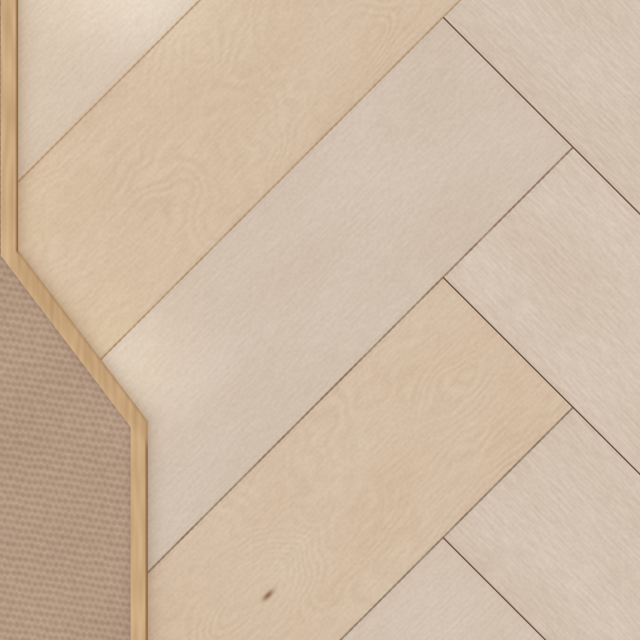
Reproduce this texture procedurally as a Shadertoy shader.

```glsl
// Pale oak herringbone floor with a wood-framed woven mat at the lower left.
#define PITCH 0.4065        // plank spacing along the canvas axes
#define JOINT_WIDTH 0.0036
#define FRAME_WIDTH 0.0270
#define MAT_TOP_X 0.0286    // outer frame edge above the slanted corner
#define MAT_LOW_X 0.2310    // outer frame edge below the slanted corner
#define WEAVE_ROWS 88.0
#define WEAVE_COLUMNS 105.0
#define GRAIN_STRENGTH 0.040
#define FIGURE_STRENGTH 0.014
#define PALE_OAK vec3(0.828, 0.760, 0.692)
#define TAN_OAK vec3(0.826, 0.738, 0.640)
#define FRAME_OAK vec3(0.800, 0.665, 0.505)

const float TAU = 6.2831853;

vec2 hashGradient(vec2 cell) {
    vec3 h = fract(vec3(cell.xyx) * vec3(0.1031, 0.1030, 0.0973));
    h += dot(h, h.yzx + 33.33);
    float angle = TAU * fract((h.x + h.y) * h.z);
    return vec2(cos(angle), sin(angle));
}

float gradientNoise(vec2 p) {
    vec2 i = floor(p), f = p - i;
    vec2 w = f * f * f * (f * (f * 6.0 - 15.0) + 10.0);
    vec2 e = vec2(1.0, 0.0);
    float low = mix(dot(hashGradient(i), f), dot(hashGradient(i + e), f - e), w.x);
    float high = mix(dot(hashGradient(i + e.yx), f - e.yx),
                     dot(hashGradient(i + 1.0), f - 1.0), w.x);
    return mix(low, high, w.y);
}

// Antialiased coverage of a signed distance; px is one pixel in canvas units.
float cover(float dist, float px) {
    return clamp(0.5 - dist / px, 0.0, 1.0);
}

float edgeDistance(float t) {
    return min(fract(t), 1.0 - fract(t));
}

vec3 floorColor(vec2 p, float px) {
    // Diagonal lattice: u counts rising joints, v counts falling joints.
    float u = (p.x - p.y + 0.6875) / PITCH;
    float v = (1.6654 - p.x - p.y) / PITCH;
    float scale = PITCH * inversesqrt(2.0);
    bool rising = v > floor(u) - 1.0;
    float row = rising ? floor(u) : floor(v);
    vec2 grainPos = (rising ? vec2(v, u) : vec2(u, v)) * scale;
    vec2 seed = vec2(row * 7.3, rising ? 3.1 : 19.7);

    // Plank tone: every second rising plank is warmer.
    float tan_ = rising ? 1.0 - mod(row, 2.0) : 0.0;
    vec3 color = mix(PALE_OAK, TAN_OAK, tan_);
    color += 0.012 * gradientNoise(seed + 0.37);

    // Knot and the figure that bends around it.
    vec2 k = p - vec2(0.419, 0.070);
    vec2 knotAxis = vec2(k.x + k.y, k.y - k.x) * 0.7071;
    float bend = exp(-dot(k, k) * 90.0);
    float field = gradientNoise(grainPos * vec2(4.0, 9.0) + seed) + 0.5 * bend
                + 0.16 * gradientNoise(grainPos * vec2(18.0, 30.0) + seed);
    float figure = sin(field * 55.0) * (0.5 + gradientNoise(grainPos * 9.0 + seed));
    float fibre = gradientNoise(grainPos * vec2(32.0, 230.0) + seed * 5.0);
    float speckle = gradientNoise(p * 170.0);
    float cloud = gradientNoise(grainPos * vec2(5.0, 12.0) + seed + 8.0);
    color += figure * FIGURE_STRENGTH * mix(0.2, 1.0, tan_) * vec3(0.8, 1.0, 1.2);
    color += fibre * GRAIN_STRENGTH * (rising ? 0.6 : 1.0);
    color += speckle * 0.022 + cloud * vec3(0.015, 0.022, 0.030);
    float knot = exp(-dot(knotAxis, knotAxis * vec2(9e3, 6e4)));
    color = mix(color, vec3(0.50, 0.34, 0.24), 0.8 * knot);

    // Soft reflected light along the left side.
    vec2 glowTop = (p - vec2(0.19, 1.01)) / vec2(0.13, 0.08);
    vec2 glowMat = (p - vec2(0.20, 0.42)) / vec2(0.11, 0.10);
    color += vec3(0.075, 0.085, 0.085) * exp(-dot(glowTop, glowTop));
    color += vec3(0.055, 0.058, 0.045) * exp(-dot(glowMat, glowMat));
    color += vec3(0.022, 0.010, -0.014) * exp(-p.x * 6.0) * smoothstep(0.3, 0.6, p.y);

    // Joints: broad beaded rising ones, thin dark falling ones.
    float riseDist = scale * (rising ? edgeDistance(u) : u - row - 2.0);
    float fallDist = scale * (rising ? v - row + 1.0 : edgeDistance(v));
    float wear = gradientNoise(vec2(v * 9.0, floor(u + 0.5) * 5.3));
    float bead = 0.85 + 0.15 * sin(v * 170.0);
    vec3 riseColor = mix(vec3(0.71, 0.58, 0.44), vec3(0.56, 0.46, 0.38),
                         smoothstep(0.8, 2.0, u));
    float rise = cover(riseDist - 0.5 * JOINT_WIDTH * bead, px);
    float fall = cover(fallDist - 0.32 * JOINT_WIDTH, px);
    color -= 0.025 * exp(-min(riseDist, fallDist) / 0.004);
    color = mix(color, riseColor, rise * (0.78 + 0.35 * wear));
    return mix(color, vec3(0.40, 0.29, 0.23), fall * 0.88);
}

vec3 weaveColor(vec2 p) {
    float row = (p.y + 0.15 * p.x) * WEAVE_ROWS + 0.25 * gradientNoise(p * 35.0);
    float stitch = p.x * WEAVE_COLUMNS + 0.5 * floor(row);
    float thread = 0.6 * cos(TAU * row) + 0.4 * sin(TAU * stitch);
    float wear = gradientNoise(p * 90.0) + 0.6 * gradientNoise(p * 8.0);
    return vec3(0.695, 0.590, 0.505) + 0.042 * thread + 0.035 * wear;
}

void mainImage(out vec4 fragColor, in vec2 fragCoord) {
    vec2 p = fragCoord / iResolution.xy;
    float px = 1.0 / min(iResolution.x, iResolution.y);

    // Mat outline: a narrow upper strip joined to a slanted lower panel.
    float slant = dot(p - vec2(MAT_TOP_X, 0.609), vec2(0.797, 0.604));
    float mat = min(p.x - MAT_TOP_X, max(p.x - MAT_LOW_X, slant));
    float inner = mat + FRAME_WIDTH;

    vec3 color = floorColor(p, px);
    color *= 1.0 - vec3(0.13, 0.16, 0.19) * exp(-max(mat, 0.0) / 0.011);

    // Frame, with a shaded outer rim on its upright sides.
    float slanted = step(MAT_TOP_X, p.x) * smoothstep(-0.03, -0.015, slant);
    vec3 frame = FRAME_OAK - 0.035 * slanted;
    frame += 0.07 * gradientNoise(vec2(p.x * 130.0, p.y * 14.0));
    float rim = smoothstep(-0.006, -0.001, mat) * (1.0 - 0.7 * slanted);
    frame = mix(frame, vec3(0.56, 0.41, 0.26), rim);
    color = mix(color, frame, cover(mat, px));

    // Woven centre, darker where it meets the frame.
    vec3 weave = weaveColor(p) * (1.0 - 0.10 * exp(min(inner, 0.0) / 0.004));
    color = mix(color, weave, cover(inner, px));
    fragColor = vec4(clamp(color, 0.0, 1.0), 1.0);
}
```
